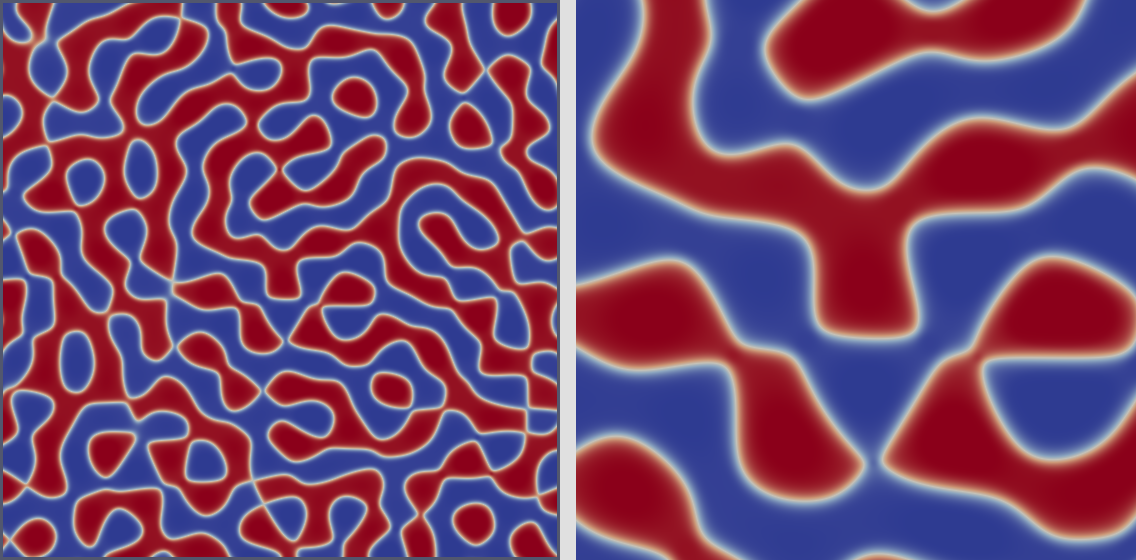
Left: the whole. Right: its middle third, enlarged.
Give the GLSL for this pattern, as a three.js fragment shader.

```glsl
varying vec2 vUv;

const float PI = 3.14159265;
const int   WAVES = 44;
const float WAVE_NUMBER = 66.0;    // radians per canvas width
const float WAVE_SPREAD = 0.13;    // relative variation of the wave number
const float SEED = 7.0;
const float BALANCE = 0.0;         // above zero favours red
const float EDGE_WIDTH = 0.0055;   // softness of the domain walls
const float SLOPE_FLOOR = 0.2;     // keeps necks and dots soft
const float FRAME_WIDTH = 0.0052;
const float FRAME_BLUR = 0.0008;

const vec3 BLUE_OPEN = vec3(0.205, 0.250, 0.580);
const vec3 BLUE_DEEP = vec3(0.180, 0.230, 0.570);
const vec3 PALE_BLUE = vec3(0.550, 0.650, 0.750);
const vec3 CREAM     = vec3(0.770, 0.760, 0.720);
const vec3 TAN       = vec3(0.800, 0.600, 0.470);
const vec3 RED_OPEN  = vec3(0.575, 0.065, 0.130);
const vec3 RED_DEEP  = vec3(0.545, 0.000, 0.100);
const vec3 FRAME     = vec3(0.320, 0.340, 0.430);

float hash(float n) {
  return fract(sin(n * 12.9898 + SEED) * 43758.55);
}

float softSign(float x) {
  return 1.0 - 2.0 / (exp(2.0 * clamp(x, -8.0, 8.0)) + 1.0);
}

// Sum of plane waves in all directions: x = value, yz = gradient
vec3 labyrinth(vec2 p) {
  vec3 sum = vec3(0.0);
  for (int i = 0; i < WAVES; i++) {
    float n = float(i);
    float angle = PI * (n + hash(n + 1.0)) / float(WAVES);
    float stretch = 1.0 + WAVE_SPREAD * (2.0 * hash(n + 101.0) - 1.0);
    vec2 k = WAVE_NUMBER * stretch * vec2(cos(angle), sin(angle));
    float phase = dot(k, p) + 2.0 * PI * hash(n + 211.0);
    sum += vec3(sin(phase), k * cos(phase));
  }
  return sum * sqrt(2.0 / float(WAVES));
}

// Diverging ramp, t from -1 (blue) to 1 (red)
vec3 ramp(float t, float depth) {
  vec3 blue = mix(BLUE_OPEN, BLUE_DEEP, depth);
  vec3 red = mix(RED_OPEN, RED_DEEP, depth);
  vec3 c = mix(blue, PALE_BLUE, clamp((t + 1.0) / 0.7, 0.0, 1.0));
  c = mix(c, CREAM, clamp((t + 0.3) / 0.3, 0.0, 1.0));
  c = mix(c, TAN, clamp(t / 0.3, 0.0, 1.0));
  return mix(c, red, clamp((t - 0.3) / 0.7, 0.0, 1.0));
}

void main() {
  vec3 field = labyrinth(vUv);
  float value = field.x + BALANCE;

  // Approximate distance to the nearest wall
  float slope = length(vec3(field.yz, SLOPE_FLOOR * WAVE_NUMBER));
  float wall = softSign(value / slope / EDGE_WIDTH);
  float depth = smoothstep(0.5, 1.7, abs(value));
  vec3 color = ramp(wall, depth);

  // Thin frame around the canvas
  vec2 inset = min(vUv, 1.0 - vUv);
  float inside = smoothstep(-FRAME_BLUR, FRAME_BLUR, min(inset.x, inset.y) - FRAME_WIDTH);
  gl_FragColor = vec4(mix(FRAME, color, inside), 1.0);
}
```
